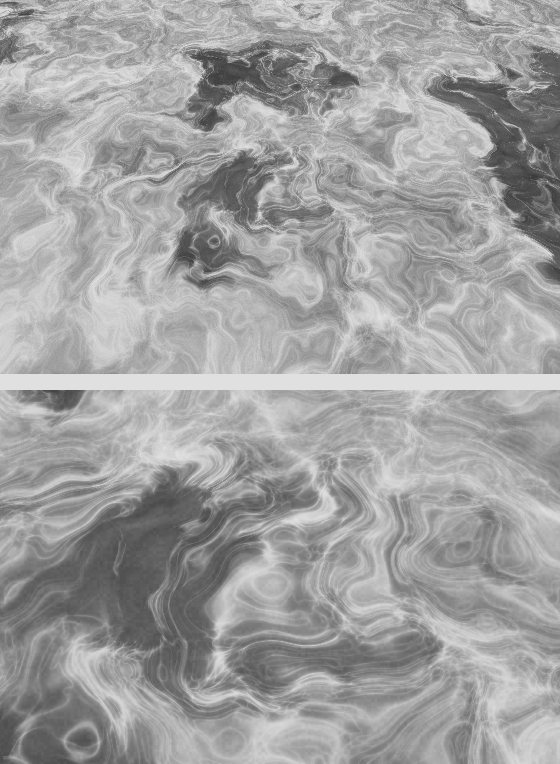
Top, the full canvas; bottom, a detail of the centre.
Write a Shadertoy shader that draws this texture.

```glsl
const float FOAM_TONE = 0.675;
const float WATER_TONE = 0.34;
const float DARKEST = 0.20;
const float BRIGHTEST = 0.89;
const float HORIZON = 1.6;          // height of the vanishing line
const float DEPTH_STRETCH = 1.3;    // flattening of far waves
const float SWIRL = 0.45;
const float CLOUD_SCALE = 4.5;
const float LACE_SCALE = 6.0;
const float CLOUD_CONTRAST = 0.42;
const float LACE_CONTRAST = 0.46;
const float LACE_MEAN = 0.31;
const float GRAIN = 0.035;
const float GRAIN_CELLS = 340.0;
const mat2 TURN = mat2(0.8, 0.6, -0.6, 0.8);

// Integer hash to two values in 0..1
vec2 hash2(vec2 cell) {
    uvec2 v = uvec2(ivec2(cell)) * 1664525u + 1013904223u;
    v.x += v.y * 1664525u;
    v.y += v.x * 1664525u;
    v ^= v >> 16u;
    v.x += v.y * 1664525u;
    v.y += v.x * 1664525u;
    v ^= v >> 16u;
    return vec2(v & 65535u) / 65535.0;
}

float slope(vec2 cell, vec2 offset) {
    vec2 g = hash2(cell) * 2.0 - 1.0;
    return dot(g / max(length(g), 0.01), offset);
}

float gradientNoise(vec2 p) {
    vec2 i = floor(p), f = p - i;
    vec2 u = f * f * f * (f * (f * 6.0 - 15.0) + 10.0);
    vec2 e = vec2(1.0, 0.0);
    return mix(mix(slope(i, f), slope(i + e, f - e), u.x),
               mix(slope(i + e.yx, f - e.yx), slope(i + e.xx, f - e.xx), u.x), u.y);
}

float fbm(vec2 p, int octaves) {
    float sum = 0.0, amp = 0.5;
    for (int i = 0; i < octaves; i++) {
        sum += amp * gradientNoise(p);
        p = TURN * p * 2.03 + 17.3;
        amp *= 0.52;
    }
    return sum;
}

// Thin bright threads along the zero lines of noise
float foamLace(vec2 p) {
    float sum = 0.0, total = 0.0, amp = 1.0;
    for (int i = 0; i < 5; i++) {
        float n = gradientNoise(p);
        float thread = max(1.0 - 2.2 * abs(n), 0.0);
        sum += amp * thread * thread * thread;
        total += amp;
        p = TURN * p * 1.97 + 0.5 * n + 9.1;
        amp *= 0.75;
    }
    return sum / total;
}

float blob(vec2 p, vec2 center, vec2 radius) {
    vec2 d = (p - center) / radius;
    return exp(-dot(d, d));
}

// Where dark water shows between and beside the two foam trails
float openWater(vec2 p) {
    float gap = blob(p, vec2(0.66, 0.74), vec2(0.17, 0.10));
    gap = max(gap, 0.8 * blob(p, vec2(0.63, 0.50), vec2(0.19, 0.09)));
    gap = max(gap, 0.9 * blob(p, vec2(0.58, 0.27), vec2(0.10, 0.14)));
    float edge = 1.25 + 0.42 * (0.63 - p.y);
    float side = smoothstep(-0.04, 0.10, p.x - edge) * (1.0 - smoothstep(0.66, 0.95, p.y));
    float corner = 0.5 * blob(p, vec2(0.0, 0.88), vec2(0.13, 0.16));
    return max(max(gap, side), corner);
}

void mainImage(out vec4 fragColor, in vec2 fragCoord) {
    vec2 uv = fragCoord / iResolution.y;
    float aspect = iResolution.x / iResolution.y;

    // Sea plane seen in perspective, then stirred
    float depth = 1.0 / (HORIZON - uv.y);
    vec2 sea = vec2((uv.x - 0.5 * aspect) * depth, DEPTH_STRETCH * depth) + 20.0;
    vec2 stir = vec2(fbm(sea * 3.0, 4), fbm(sea * 3.0 + 41.7, 4));
    vec2 q = sea + SWIRL * stir;

    float swell = fbm(q * 3.2 + 5.0, 4);
    float cloud = fbm(q * CLOUD_SCALE + 63.0, 6);
    float lace = foamLace(q * LACE_SCALE) - LACE_MEAN;
    float ripple = fbm(sea * vec2(14.0, 34.0) + 8.0 * stir, 3);

    // Foam, hazier towards the lower left
    vec2 place = vec2(uv.x * 1.5 / aspect, uv.y);
    float haze = blob(place, vec2(0.15, 0.1), vec2(0.55, 0.5));
    float foam = FOAM_TONE + 0.03 * haze + CLOUD_CONTRAST * cloud
               + LACE_CONTRAST * mix(1.0, 0.6, haze) * lace;

    // Water with ripples and a few stray threads
    float water = WATER_TONE + 0.16 * ripple + 0.2 * cloud + 0.8 * max(lace - 0.09, 0.0);
    float bare = openWater(place + 0.3 * stir) + 1.4 * swell - 0.7 * lace;
    float tone = mix(foam, water, smoothstep(0.2, 0.8, bare));

    // Film grain and soft highlight limit
    tone += GRAIN * (hash2(floor(uv * GRAIN_CELLS)).x - 0.5);
    tone -= 0.5 * max(tone - 0.8, 0.0);
    fragColor = vec4(vec3(clamp(tone, DARKEST, BRIGHTEST)), 1.0);
}
```
